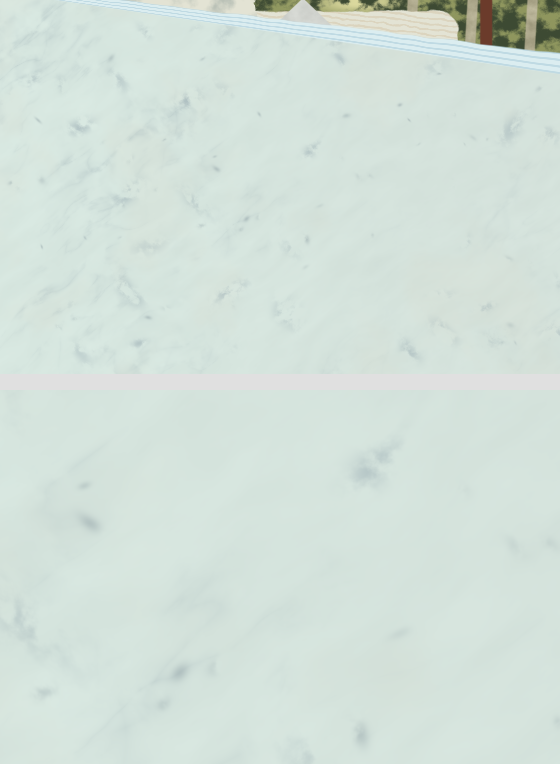
Top, the full canvas; bottom, a detail of the centre.
Give the GLSL for this texture, as a WebGL 2 fragment shader.

```glsl
#version 300 es
precision highp float;
// Pale polished marble slab with faint veins and bluish smudges, stacked sheet
// edges along its sloping top, and a thin strip of sunlit stone yard behind.
// Sine-warped cellular spots and ridged noise on the face, distance masks above.
#define MARBLE vec3(0.838, 0.895, 0.868)
#define VEIN vec3(0.63, 0.70, 0.72)
#define WARM vec3(0.85, 0.85, 0.79)
#define CREAM vec3(0.89, 0.89, 0.83)
#define LEAF_DARK vec3(0.24, 0.29, 0.20)
#define LEAF_LIT vec3(0.56, 0.59, 0.37)
#define VEIN_AMOUNT 0.30
#define SPOT_AMOUNT 0.75
#define SPOT_SCALE 7.0
#define EDGE_HEIGHT 1.022
#define EDGE_SLOPE 0.147

uniform vec2 u_resolution;
out vec4 outColor;

float hash(vec2 p) {
  vec3 q = fract(p.xyx * vec3(0.1031, 0.1030, 0.0973));
  q += dot(q, q.yzx + 33.33);
  return fract((q.x + q.y) * q.z);
}

float noise(vec2 p) {
  vec2 i = floor(p), f = fract(p);
  f = f * f * (3.0 - 2.0 * f);
  float low = mix(hash(i), hash(i + vec2(1, 0)), f.x);
  float high = mix(hash(i + vec2(0, 1)), hash(i + vec2(1, 1)), f.x);
  return mix(low, high, f.y);
}

float fbm(vec2 p) {
  float sum = 0.0, gain = 0.5;
  for (int i = 0; i < 5; i++) {
    sum += gain * noise(p);
    p = mat2(1.6, 1.2, -1.2, 1.6) * p + 7.3;
    gain *= 0.5;
  }
  return sum;
}

// Coordinates whose x axis points along the angle a
vec2 rotate(vec2 p, float a) {
  return mat2(cos(a), -sin(a), sin(a), cos(a)) * p;
}

vec2 sineWarp(vec2 p) {
  vec2 w = sin(p.yx * 9.0 + vec2(0.4, 2.1)) * 0.012;
  w += sin(p.yx * 23.0 + p * 11.0 + vec2(3.0, 1.2)) * 0.006;
  return p + w + sin(p.yx * 61.0 - p * 37.0) * 0.003;
}

// Sparse elongated spots, at most one per cell
float spots(vec2 p, float density) {
  vec2 cell = floor(p);
  float sum = 0.0;
  for (int j = -1; j <= 1; j++)
    for (int i = -1; i <= 1; i++) {
      vec2 c = cell + vec2(i, j);
      float pick = hash(c + 17.0);
      vec2 center = c + 0.15 + 0.7 * vec2(hash(c + 3.1), hash(c + 41.7));
      float tilt = hash(c + 71.0) < 0.6 ? 0.6 : -0.9;
      vec2 d = rotate(p - center, tilt + 0.5 * (hash(c + 23.0) - 0.5));
      float radius = mix(0.08, 0.24, hash(c + 5.5));
      d /= radius * vec2(1.4, 0.7);
      sum += step(pick, density) * mix(0.3, 1.0, hash(c + 9.0)) * exp(-dot(d, d));
    }
  return sum;
}

// Thin ridges running along the direction given by angle
float veins(vec2 p, float angle, float scale) {
  vec2 q = rotate(p, angle) * vec2(0.3, 1.0) * scale;
  float ridge = 1.0 - abs(2.0 * fbm(q) - 0.95);
  return pow(clamp(ridge, 0.0, 1.0), 18.0);
}

vec3 marble(vec2 p) {
  vec2 w = sineWarp(p);
  float side = smoothstep(1.3, 0.1, p.x);
  float grain = fbm(w * 30.0);
  float streak = fbm(rotate(w, 0.6) * vec2(12.0, 30.0) + 4.0);
  vec3 col = MARBLE + vec3(0.010, 0.018, 0.017) * (side - 0.4);
  col += 0.020 * (fbm(w * 3.0 + 2.0) - 0.48) + 0.030 * (streak - 0.48);
  col = mix(col, WARM, 0.16 * smoothstep(0.50, 0.70, fbm(w * 5.0 + 31.0)));
  // Veins: rising diagonals, steep threads and fine hairlines
  float patchy = smoothstep(0.38, 0.64, fbm(w * 4.5 + 13.0)) * mix(0.4, 1.0, side);
  float lines = 0.8 * veins(w, 0.55, 6.0) + 0.5 * veins(w + 5.0, 1.4, 6.0);
  lines += 0.7 * veins(w + 9.0, 0.65, 13.0);
  col = mix(col, VEIN, VEIN_AMOUNT * patchy * lines * smoothstep(0.25, 0.65, grain));
  // Broken smudges and small specks
  float broken = smoothstep(0.40, 0.62, 0.5 * (grain + fbm(w * 55.0)));
  col = mix(col, VEIN, SPOT_AMOUNT * broken * spots(w * SPOT_SCALE, 0.42));
  float specks = spots(w * 24.0 + 8.0, 0.09) * smoothstep(0.35, 0.55, grain);
  return mix(col, VEIN * 0.92, 0.5 * specks);
}

vec3 yard(vec2 p, float px) {
  // Foliage with sunlit gaps
  float leaf = fbm(p * vec2(38.0, 44.0));
  vec3 col = mix(LEAF_DARK, LEAF_LIT, smoothstep(0.36, 0.68, leaf));
  float sun = exp(-pow((p.x - 0.96) / 0.12, 2.0)) * smoothstep(0.95, 0.99, p.y);
  col = mix(col, vec3(0.86, 0.85, 0.62), sun * smoothstep(0.28, 0.55, leaf));
  // Concrete posts and one rusty post
  for (int i = 0; i < 3; i++) {
    float post = abs(p.x - 1.10 - 0.16 * float(i) - 0.06 * (p.y - 0.93)) - 0.014;
    col = mix(col, vec3(0.68, 0.66, 0.55) + 0.2 * (leaf - 0.5), smoothstep(px, -px, post));
  }
  col = mix(col, vec3(0.42, 0.23, 0.17), smoothstep(px, -px, abs(p.x - 1.30) - 0.016));
  // Rough striped block with a rounded end
  vec2 b = abs(p - vec2(0.90, 0.893)) - vec2(0.275, 0.027);
  float block = length(max(b, 0.0)) - 0.05 + 0.012 * (leaf - 0.5);
  float stripe = sin((p.y + 0.12 * p.x) * 420.0 + 5.0 * leaf);
  vec3 stone = mix(CREAM, vec3(0.84, 0.79, 0.69), 0.6 * smoothstep(0.0, 0.9, stripe));
  col = mix(col, stone, smoothstep(px, -px, block));
  // Pointed offcut and pale rubble on the left
  float wedge = p.y - 1.005 + 0.95 * abs(p.x - 0.81);
  col = mix(col, vec3(0.82, 0.83, 0.81) + 0.1 * (leaf - 0.5), smoothstep(px, -px, wedge));
  float rubble = p.x - 0.70 + 0.04 * leaf;
  vec3 rock = mix(vec3(0.72, 0.75, 0.71), CREAM, smoothstep(0.3, 0.6, fbm(p * 17.0)));
  return mix(col, rock, smoothstep(px, -px, rubble));
}

void main() {
  vec2 p = gl_FragCoord.xy / u_resolution.y;
  float px = 1.0 / u_resolution.y;
  float above = p.y - EDGE_HEIGHT + EDGE_SLOPE * p.x;
  float thickness = 0.018 + 0.025 * p.x + 0.006 * (noise(p.xx * 14.0) - 0.5);

  // Stacked sheet edges between the face and the yard
  float seam = smoothstep(0.1, 0.9, sin(above / thickness * 20.0 + 0.8 * sin(p.x * 5.0)));
  vec3 sheets = mix(vec3(0.86, 0.93, 0.94), vec3(0.70, 0.82, 0.87), 0.7 * seam);

  vec3 col = mix(sheets, yard(p, px), smoothstep(-px, px, above - thickness));
  col = mix(marble(p), col, smoothstep(-px, px, above));
  outColor = vec4(clamp(col, 0.0, 1.0), 1.0);
}
```
